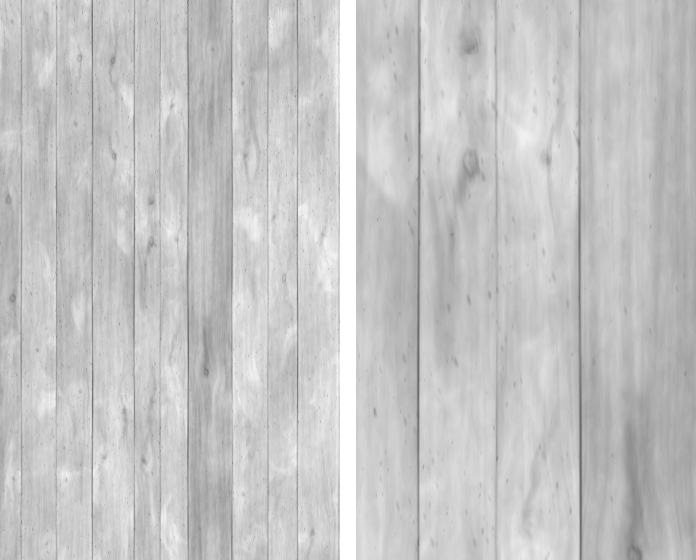
Left: the whole. Right: its middle third, enlarged.
A WebGL 2 fragment shader for this texture:

```glsl
#version 300 es
precision highp float;
uniform vec2 u_resolution;
out vec4 fragColor;

// Plank borders, tones and seam depths, left to right
const float EDGE[11] = float[](0.0, 0.063, 0.166, 0.272, 0.395, 0.471, 0.553, 0.683, 0.788, 0.875, 0.997);
const float TONE[10] = float[](0.735, 0.77, 0.765, 0.785, 0.775, 0.805, 0.725, 0.805, 0.785, 0.805);
const float SEAM[11] = float[](0.0, 0.15, 0.1, 0.25, 0.22, 0.12, 0.24, 0.18, 0.11, 0.23, 0.08);

vec2 hash2(vec2 p) {
  vec3 q = fract(p.xyx * vec3(0.1031, 0.1030, 0.0973));
  q += dot(q, q.yzx + 33.33);
  return fract((q.xx + q.yz) * q.zy);
}

// Layered sines, each octave turned and warped by the last
float waves(vec2 p) {
  float sum = 0.0, amp = 0.55;
  for (int i = 0; i < 6; i++) {
    p = mat2(0.8, 0.6, -0.6, 0.8) * p * 1.55 + 1.7;
    p += 0.7 * sin(p.yx * 0.8 + sum);
    sum += amp * sin(p.x) * cos(p.y * 0.9 + 0.6);
    amp *= 0.72;
  }
  return sum;
}

// Small elongated pits, one per cell at most
float pits(vec2 p, vec2 cell, float density) {
  float mark = 0.0;
  vec2 base = floor(p / cell);
  for (int j = -1; j <= 1; j++)
    for (int i = -1; i <= 1; i++) {
      vec2 id = base + vec2(i, j);
      vec2 place = hash2(id + 5.0), kind = hash2(id + 71.0);
      vec2 d = p - (id + place) * cell;
      d.x += d.y * (kind.y - 0.5) * 0.5;
      float reach = length(d / (cell * vec2(0.11, 0.17) * (0.5 + kind.y)));
      float depth = 0.4 + 0.6 * place.y;
      mark = max(mark, depth * step(kind.x, density) * (1.0 - smoothstep(0.2, 1.6, reach)));
    }
  return mark;
}

void main() {
  vec2 p = gl_FragCoord.xy / u_resolution.x;
  float pixel = 1.0 / u_resolution.x;

  int plank = 0;
  for (int i = 1; i < 10; i++) if (p.x > EDGE[i]) plank = i;
  float id = float(plank), left = EDGE[plank], right = EDGE[plank + 1];
  float clear = plank == 6 ? 1.0 : 0.0;
  vec2 own = p + vec2(id * 3.7, id * 7.3);

  // Knots with bent grain and wandering dark streaks
  float knot = 0.0, streak = 0.0, pale = 0.0, bend = 0.0;
  float ragged = waves(own * vec2(55.0, 22.0));
  for (int j = -1; j <= 1; j++) {
    float row = floor(p.y / 0.33) + float(j);
    vec2 place = hash2(vec2(id * 3.0 + 2.0, row + 11.0));
    vec2 kind = hash2(vec2(id * 5.0 + 9.0, row + 43.0));
    float present = step(0.25 + 0.5 * clear, kind.y);
    vec2 centre = vec2(mix(left + 0.018, right - 0.018, place.x), (row + place.y) * 0.33);
    float radius = mix(0.006, 0.014, kind.x);
    vec2 d = (p - centre) / (radius * vec2(1.0, 1.3));
    d.x += d.y * (place.y - 0.5);
    float dist = length(d) + 0.6 * ragged;
    knot += present * (0.75 + 0.25 * sin(dist * 6.0)) * (1.0 - smoothstep(0.1, 1.4, dist));
    pale += present * exp(-dot(d, d) * 0.06);
    bend += present * d.x * radius * exp(-dot(d, d) * 0.09);
    float along = p.y - centre.y;
    float path = centre.x + 0.007 * sin(along * 31.0 + kind.y * 20.0) - 0.007 * sin(kind.y * 20.0);
    float across = (p.x - path + 0.008 * ragged) / (0.002 + 0.006 * kind.x);
    streak += present * step(0.35, kind.x) * exp(-across * across - along * along * 80.0);
  }

  // Grain running along the planks
  vec2 flow = own - vec2(bend * 0.8, 0.0);
  float drift = waves(own * vec2(3.5, 1.6) + 41.0);
  float cloud = waves(own * vec2(11.0, 4.5));
  float broad = waves(flow * vec2(34.0, 1.6) + 3.0);
  float fine = waves(flow * vec2(130.0, 9.0) + 9.0);
  float fibre = waves(own * vec2(190.0, 60.0) + 17.0);
  float lines = sin(flow.x * 330.0 + 5.0 * waves(flow * vec2(9.0, 1.8)) + 2.0 * broad);
  float grey = TONE[plank] + 0.045 * drift + 0.055 * cloud + mix(0.03, 0.065, clear) * broad;
  grey += 0.028 * fine + 0.024 * fibre + mix(0.005, 0.014, clear) * lines;

  // Worn pale patches and dark weathered veins
  float worn = waves(own * vec2(17.0, 7.0) + 31.0);
  grey += 0.095 * smoothstep(0.15, 0.95, worn) * (1.0 - 0.8 * clear);
  float vein = waves(flow * vec2(26.0, 4.0) + 57.0) + 0.25 * fine;
  grey -= 0.085 * smoothstep(0.35, 1.1, vein);
  grey += 0.04 * pale - 0.1 * streak * (0.8 + 0.5 * fine) - 0.13 * min(knot, 1.0);

  // Pits gather toward the plank sides
  float side = min(p.x - left, right - p.x);
  float crowd = 0.13 + 0.25 * exp(-side * 90.0) + 0.15 * cloud;
  crowd *= 1.0 - 0.8 * clear;
  grey -= 0.13 * pits(own, vec2(0.012, 0.021), crowd);
  grey -= 0.08 * pits(own + 4.0, vec2(0.008, 0.014), crowd);

  // Seams of uneven depth with a pale lip and soft shade
  for (int i = 1; i < 11; i++) {
    float x = p.x - EDGE[i] + 0.0006 * sin(p.y * 9.0 + float(i) * 2.0);
    float gap = 1.0 - smoothstep(0.0, 0.0016 + pixel * 0.7, abs(x));
    float lip = (abs(x) - 0.006) / 0.003;
    float uneven = 0.85 + 0.25 * sin(p.y * 5.0 + float(i) * 4.0) + 0.2 * sin(p.y * 23.0 + float(i));
    grey += 0.04 * exp(-lip * lip) * (0.6 + 0.6 * broad);
    grey -= SEAM[i] * gap * uneven + 0.02 * exp(-abs(x) * 350.0);
  }
  fragColor = vec4(vec3(clamp(grey, 0.42, 0.94)), 1.0);
}
```
